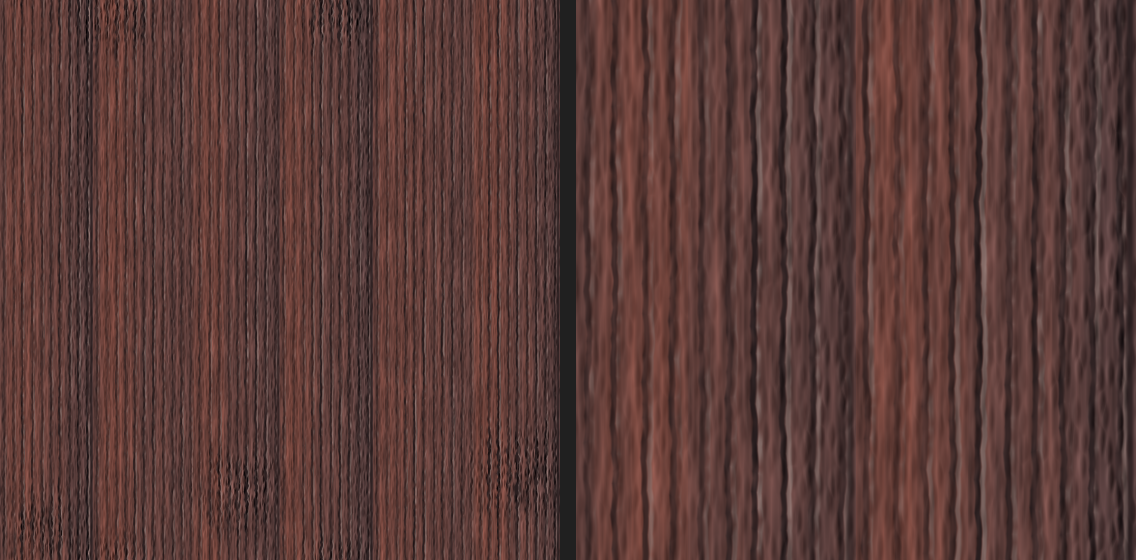
Left: the whole. Right: its middle third, enlarged.
A WebGL 2 fragment shader for this texture:

```glsl
#version 300 es
precision highp float;
// Weathered red-brown timber: six planks cut with fine vertical grooves.

uniform vec2 u_resolution;
out vec4 outColor;

const float PLANKS = 6.0;
const float GROOVES = 60.0;         // across the whole canvas
const float GROOVE_HALF = 0.11;     // in groove spacings
const float EDGE_HALF = 0.09;
const float EDGE_OFFSET = 0.21;     // pale lip to the right of each groove
const float SEAM_AT = 0.98;         // in plank widths
const float SEAM_HALF = 0.012;
const vec3 RED = vec3(0.465, 0.275, 0.240);
const vec3 BROWN = vec3(0.395, 0.262, 0.247);
const vec3 UMBER = vec3(0.325, 0.236, 0.236);
const vec3 GAP = vec3(0.130, 0.098, 0.105);
const vec3 EDGE = vec3(0.480, 0.405, 0.390);
// Darkness of the right side of each plank
const float SHADE[6] = float[6](0.90, 0.30, 0.65, 1.00, 0.25, 0.85);
// Rough patches: centre x, centre y, radius
const vec3 WEAR[5] = vec3[5](
  vec3(0.42, 0.12, 0.11), vec3(0.92, 0.15, 0.13), vec3(0.20, 0.97, 0.10),
  vec3(0.60, 0.97, 0.10), vec3(0.07, 0.05, 0.10));

float hash(vec2 p) {
  vec3 q = fract(vec3(p.xyx) * 0.1031);
  q += dot(q, q.yzx + 33.33);
  return fract((q.x + q.y) * q.z);
}

// Distance to the nearest cell point; wraps after count cells
float cellular(vec2 uv, vec2 count) {
  vec2 p = uv * count, base = floor(p);
  float nearest = 4.0;
  for (int j = -1; j <= 1; j++)
    for (int i = -1; i <= 1; i++) {
      vec2 cell = base + vec2(i, j);
      vec2 key = mod(cell, count);
      vec2 d = cell + vec2(hash(key), hash(key + 71.7)) - p;
      nearest = min(nearest, dot(d, d));
    }
  return sqrt(nearest);
}

// Smooth band of the given half width around zero
float band(float d, float halfWidth, float blur) {
  return 1.0 - smoothstep(halfWidth - blur, halfWidth + blur, abs(d));
}

float wearAt(vec2 uv) {
  float wear = 0.0;
  for (int i = 0; i < 5; i++) {
    vec2 d = uv - WEAR[i].xy;
    d -= round(d);
    wear = max(wear, 1.0 - smoothstep(0.1, 1.0, length(d) / WEAR[i].z));
  }
  return wear;
}

// Height of splinters and chips
float chips(vec2 uv) {
  return smoothstep(0.10, 0.50, cellular(uv, vec2(170.0, 46.0)));
}

void main() {
  vec2 uv = gl_FragCoord.xy / u_resolution;
  float pixel = 1.0 / u_resolution.x;

  // Grain noise, from fine fibres to broad stains
  float fibre = cellular(uv, vec2(256.0, 16.0)) - 0.5;
  float streak = cellular(uv, vec2(120.0, 5.0)) - 0.5;
  float stain = cellular(uv, vec2(48.0, 14.0)) - 0.5;
  float ragged = cellular(uv, vec2(60.0, 75.0)) - 0.5;
  float wear = wearAt(uv + 0.05 * vec2(streak, stain));

  // Plank tint: red at the left, dark at the right
  float plank = min(floor(uv.x * PLANKS), PLANKS - 1.0);
  float t = uv.x * PLANKS - plank;
  float shade = SHADE[int(plank)];
  float redness = smoothstep(0.0, 0.12, t) * (1.0 - smoothstep(0.20, 0.55, t));
  float darkness = shade * smoothstep(0.60, 0.92, t);

  // Grooves waver slightly and fray along their length
  float y = 6.2831853 * uv.y;
  float s = uv.x * GROOVES;
  float id = floor(s);
  float variety = hash(vec2(id, 17.0));
  float phase = 6.2831853 * hash(vec2(id, 5.0));
  float wobble = 0.03 * sin(7.0 * y + phase) + 0.02 * sin(19.0 * y + 2.0 * phase);
  float u = s - id - 0.42 + 0.16 * (variety - 0.5) + wobble;
  u += (0.10 + 0.22 * wear) * ragged;
  float blur = max(0.05, 0.6 * GROOVES * pixel);
  float depth = mix(0.60, 1.0, variety) * mix(0.7, 1.0, smoothstep(0.1, 0.3, t));
  float broken = smoothstep(-0.35, 0.15, streak + 0.6 * ragged + 0.4 * wear);

  // Wood tone, varied from ridge to ridge
  float warm = 0.65 * redness + 0.5 * streak + 0.5 * (hash(vec2(id, 41.0)) - 0.5) + 0.18;
  vec3 color = mix(BROWN, RED, clamp(warm, 0.0, 1.0));
  color = mix(color, UMBER, clamp(0.85 * darkness + 0.3 * stain, 0.0, 1.0));

  // Rounded ridges, then fibres
  color *= 1.0 + 0.20 * depth * (smoothstep(0.1, 0.5, abs(u)) - 0.55);
  color *= 1.0 + 0.38 * fibre + 0.14 * streak;

  // Pale lip beside a dark cut
  float lip = band(u - EDGE_OFFSET, EDGE_HALF, blur);
  float cut = band(u, GROOVE_HALF * (0.9 + 0.5 * wear), blur);
  color = mix(color, EDGE * (1.0 + 0.4 * fibre), 0.85 * lip * depth * broken);
  color = mix(color, GAP, 0.92 * cut * depth * mix(0.55, 1.0, broken));

  // Splinters lit from the left, strongest in worn wood and dark edges
  float rough = clamp(0.25 + 0.30 * darkness + 0.6 * wear, 0.0, 1.0);
  float height = chips(uv);
  float relief = height - chips(uv + vec2(0.0018, -0.0012));
  color *= 1.0 - 0.28 * rough * (1.0 - height);
  color += 0.28 * rough * relief * EDGE;
  color = mix(color, GAP, 0.35 * wear * smoothstep(0.0, 0.35, stain + 0.4 * ragged));

  // Open joints on the darker planks
  float joint = band(t - SEAM_AT, SEAM_HALF, max(0.01, PLANKS * pixel));
  color = mix(color, GAP, 0.7 * joint * smoothstep(0.2, 0.9, shade));

  outColor = vec4(clamp(color, 0.0, 1.0), 1.0);
}
```
